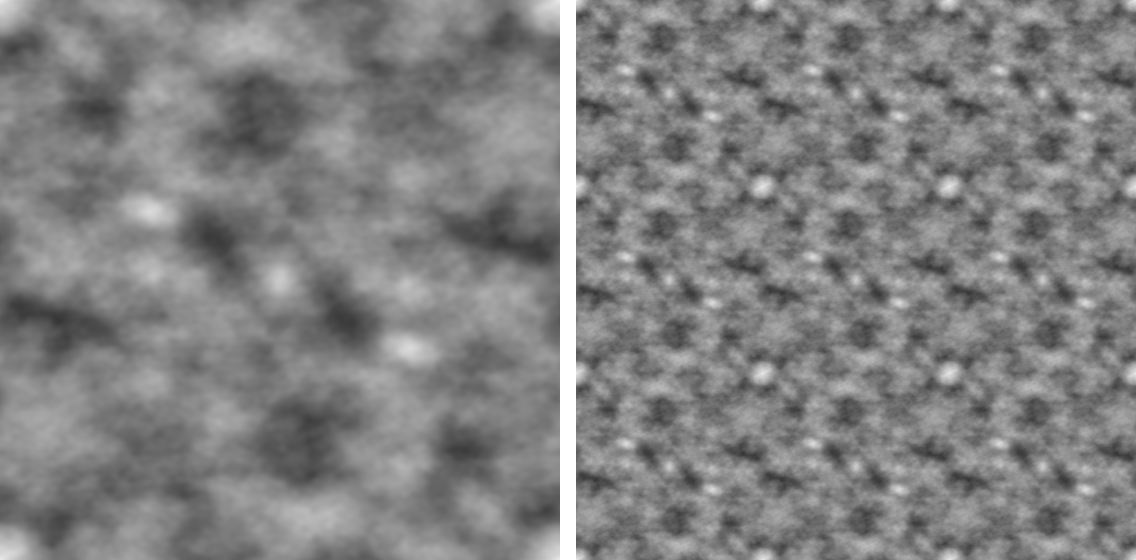
Left, the tile; right, the same tile 3 across and 3 down.
Reproduce this texture procedurally as a three.js fragment shader.

```glsl
// Soft grey tiling clouds, built as a sum of plane waves with whole wave numbers.
// Coarse waves fill a full frequency lattice; fine ones are scattered over the
// higher octaves. All are plain cosines, so the field has half-turn symmetry.
varying vec2 vUv;

const float TAU = 6.2831853;
const float FINE_START = 9.0;
const float FINE_END = 64.0;
const float FINE_COUNT = 120.0;

float hash(vec2 p) {
  vec3 q = fract(vec3(p.xyx) * 0.1031);
  q += dot(q, q.yzx + 33.33);
  return fract((q.x + q.y) * q.z);
}

// Frequency measured so that the clouds stretch sideways.
float pitch(vec2 k) {
  return length(k * vec2(1.12, 0.89));
}

// One wave: x is its height here, y its mean power over the tile.
vec2 wave(vec2 k, float weight) {
  float f = pitch(k);
  float amplitude = weight * pow(f, -2.1) * smoothstep(1.0, 5.5, f);

  // Even waves are mostly positive, which lights up the centre and corners.
  float odd = mod(k.x + k.y, 2.0);
  float flip = hash(k + 71.0) < mix(0.2, 0.5, odd) ? -1.0 : 1.0;
  float height = flip * amplitude * cos(TAU * fract(dot(k, vUv)));
  return vec2(height, 0.5 * amplitude * amplitude);
}

void main() {
  vec2 clouds = vec2(0.0);

  // Coarse billows: every wave vector of the upper half plane.
  for (int j = 0; j <= 10; j++) {
    for (int i = -8; i <= 8; i++) {
      vec2 k = vec2(float(i), float(j));
      bool mirrored = j == 0 && i <= 0;
      if (!mirrored && pitch(k) < FINE_START) clouds += wave(k, 1.0);
    }
  }

  // Fine wisps: log-spaced radii, weighted for the lattice points they stand for.
  float octaves = log(FINE_END / FINE_START);
  float density = sqrt(0.5 * TAU * octaves / FINE_COUNT);
  for (float n = 0.0; n < FINE_COUNT; n++) {
    float radius = FINE_START * exp(octaves * (n + 0.5) / FINE_COUNT);
    float angle = 0.5 * TAU * hash(vec2(n, 17.0));
    vec2 k = floor(radius * vec2(cos(angle) / 1.12, sin(angle) / 0.89) + 0.5);
    clouds += wave(k, radius * density);
  }

  // Scale to a fixed contrast around middle grey.
  float grey = 0.5 + 0.094 * clouds.x / sqrt(clouds.y);
  gl_FragColor = vec4(vec3(clamp(grey, 0.0, 1.0)), 1.0);
}
```
